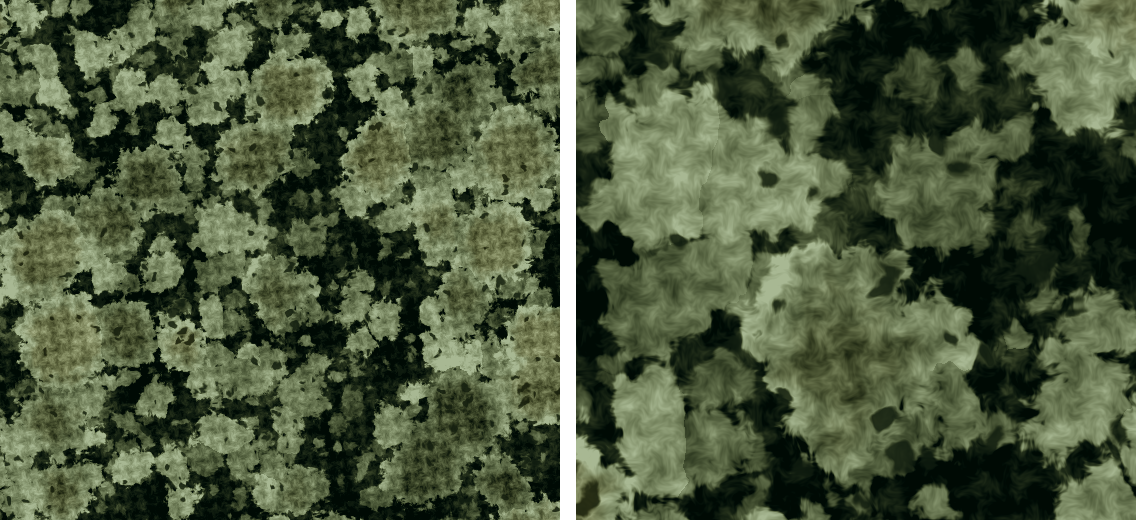
Left, the full canvas; right, a detail of the centre.
Give the GLSL for this texture, as a WebGL 2 fragment shader.

```glsl
#version 300 es
precision highp float;
uniform vec2 u_resolution;
out vec4 fragColor;

vec3 hash3(vec2 c) {
    vec3 q = fract(vec3(c.xyx) * vec3(0.1031, 0.1030, 0.0973));
    q += dot(q, q.yxz + 33.33);
    return fract((q.xxy + q.yzz) * q.zyx);
}

mat2 turn(float a) {
    return mat2(cos(a), sin(a), -sin(a), cos(a));
}

// Layered, rotated and self-bending sines, roughly -1 to 1
float mottle(vec2 p) {
    float sum = 0.0, amp = 0.5;
    for (int i = 0; i < 4; i++) {
        p = turn(0.65) * p * 1.9 + 3.7;
        p += 0.4 * sin(p.yx * 1.3);
        sum += amp * sin(p.x) * sin(p.y);
        amp *= 0.68;
    }
    return sum;
}

// Scattered ovals, one per cell: depth inside the edge, id, local position
vec4 grain(vec2 p, float share, float minRadius, float maxRadius) {
    vec4 best = vec4(-1.0, 0.0, 0.0, 0.0);
    for (int j = -1; j <= 1; j++) {
        for (int i = -1; i <= 1; i++) {
            vec2 cell = floor(p) + vec2(i, j);
            vec3 place = hash3(cell + 11.0), kind = hash3(cell + 157.0);
            if (kind.x > share) continue;
            vec2 local = turn(kind.y * 6.28) * (p - cell - 0.15 - 0.7 * place.xy);
            local.x *= 1.0 + 0.35 * kind.z;
            float depth = mix(minRadius, maxRadius, place.z) - length(local);
            if (depth > best.x) best = vec4(depth, fract(kind.z * 17.0 + kind.y), local);
        }
    }
    return best;
}

void main() {
    vec2 p = gl_FragCoord.xy / u_resolution.y;
    float broad = mottle(p * 6.0 + 2.0);
    float blotch = mottle(p * 14.0);
    float rough = mottle(p * 40.0 + 5.0);
    float fine = mottle(p * 85.0 + 9.0);
    vec2 bent = p + 0.013 * vec2(mottle(p * 22.0 + 4.0), mottle(p * 22.0 + 31.0));

    // Dark matrix, with lighter drifts
    float tone = 0.07 + 0.16 * broad + 0.15 * blotch + 0.22 * fine;

    // Small crumbs, sparse where the matrix is darkest
    vec4 crumb = grain(bent * 30.0 + 70.0, 0.6, 0.3, 0.6);
    float crumbCover = smoothstep(-0.12, 0.12, crumb.x - 0.06 + 0.4 * broad + 0.22 * rough + 0.1 * fine);
    tone = mix(tone, 0.3 + 0.45 * crumb.y + 0.25 * broad + 0.26 * fine, crumbCover);

    // Medium pale grains
    vec4 pale = grain(bent * 14.0 + 30.0, 0.68, 0.34, 0.62);
    float paleCover = smoothstep(-0.06, 0.06, pale.x + 0.2 * broad + 0.14 * rough + 0.08 * fine);
    float paleTone = 0.5 + 0.55 * pale.y + 0.25 * broad + 0.2 * blotch + 0.3 * fine;
    tone = mix(tone, paleTone, paleCover);

    // Large rounded grains with a light rim and a streaked core
    vec4 large = grain(bent * 6.5 + 3.0, 0.7, 0.3, 0.62);
    float largeCover = smoothstep(-0.03, 0.03, large.x + 0.08 * rough + 0.05 * fine);
    float core = smoothstep(0.02, 0.28, large.x + 0.12 * rough);
    float streak = sin(large.z * 55.0 + 5.0 * rough) * sin(large.w * 9.0 + 4.0 * blotch);
    float largeTone = mix(0.86, 0.56, core) + 0.45 * (large.y - 0.5)
        + 0.25 * blotch + 0.32 * fine + 0.06 * core * streak;
    tone = mix(tone, largeTone, largeCover);

    // Dark pits
    vec4 pit = grain(bent * 42.0 + 90.0, 0.2, 0.12, 0.36);
    tone = mix(tone, 0.08, 0.85 * smoothstep(-0.1, 0.1, pit.x + 0.12 * fine));

    // Green ramp, olive cores, cool shadows
    float t = clamp(tone, -0.04, 1.18);
    vec3 color = vec3(0.02 + 0.54 * t, 0.06 + 0.56 * t, 0.02 + 0.33 * t + 0.12 * t * t);
    color += largeCover * core * (0.2 + 0.8 * large.y) * vec3(0.022, -0.006, -0.025);
    color += (1.0 - smoothstep(0.0, 0.35, t)) * vec3(-0.008, 0.0, 0.01);
    fragColor = vec4(clamp(color, 0.0, 1.0), 1.0);
}
```
